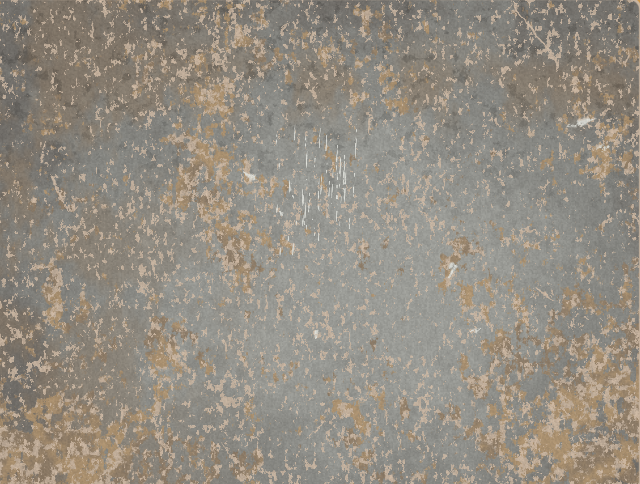
Write a Shadertoy shader that draws this texture.

```glsl
// Worn, painted board: grey paint lit from the centre, rubbed through to tan
// fibre in the lower corners and in speckled patches, with scratches and chips.
// Layered fbm makes paint and wear; loops of noisy segments make the marks.

const vec3 DARK_PAINT  = vec3(0.435, 0.422, 0.403);
const vec3 MID_PAINT   = vec3(0.525, 0.526, 0.508);
const vec3 LIGHT_PAINT = vec3(0.608, 0.612, 0.592);
const vec3 BROWN_FIBRE = vec3(0.550, 0.475, 0.390);
const vec3 TAN_FIBRE   = vec3(0.680, 0.568, 0.425);
const vec3 PALE_FIBRE  = vec3(0.790, 0.710, 0.630);
const vec3 CHALK       = vec3(0.870, 0.875, 0.850);
const vec3 TABLE       = vec3(0.800, 0.580, 0.280);
const vec2 LIGHT_CENTRE = vec2(0.70, 0.40);
const float WEAR_FREQ  = 24.0;
const float WEAR_EDGE  = 0.035;
const float GRAIN      = 0.105;
const int SCRATCHES = 72;
const int STREAKS   = 56;
const int CHIPS     = 8;

float hash(vec2 p) {
    vec3 q = fract(vec3(p.xyx) * 0.1031);
    q += dot(q, q.yzx + 33.33);
    return fract((q.x + q.y) * q.z);
}

vec4 hash4(float n) {
    return vec4(hash(vec2(n, 1.7)), hash(vec2(n, 5.3)),
                hash(vec2(n, 9.1)), hash(vec2(n, 13.9)));
}

float noise(vec2 p) {
    vec2 i = floor(p), f = fract(p);
    f = f * f * (3.0 - 2.0 * f);
    return mix(mix(hash(i), hash(i + vec2(1, 0)), f.x),
               mix(hash(i + vec2(0, 1)), hash(i + vec2(1, 1)), f.x), f.y);
}

float fbm(vec2 p) {
    float sum = 0.0, amp = 0.434;
    for (int i = 0; i < 5; i++) {
        sum += amp * noise(p);
        p = p * 2.03 + 17.3;
        amp *= 0.61;
    }
    return sum;
}

// Soft-edged segment of half length h and half width w, tapered at its ends.
float mark(vec2 p, vec2 c, float angle, float h, float w) {
    vec2 dir = vec2(cos(angle), sin(angle)), d = p - c;
    float along = dot(d, dir), across = dot(d, vec2(-dir.y, dir.x));
    float taper = 1.0 - min(abs(along) / h, 1.0);
    float dist = length(vec2(max(abs(along) - h, 0.0), across));
    return 1.0 - smoothstep(0.3, 1.4, dist / (w * (0.35 + 0.65 * taper)));
}

vec3 paint(vec2 p) {
    float cloud = fbm(p * 4.0 + 4.0);
    float tone = 1.0 - smoothstep(0.10, 0.90, length((p - LIGHT_CENTRE) * vec2(1.0, 1.1)));
    tone = 0.02 + 0.88 * tone + 0.6 * (cloud - 0.5) + 0.4 * (fbm(p * 40.0 + 90.0) - 0.5);
    vec3 col = mix(DARK_PAINT, MID_PAINT, smoothstep(0.0, 0.45, tone));
    col = mix(col, LIGHT_PAINT, smoothstep(0.45, 0.95, tone));
    // brown stain on the left and in a band below the top
    float stain = 1.0 - smoothstep(0.0, 0.65, p.x) + exp(-pow((p.y - 0.82) / 0.08, 2.0));
    float blot = smoothstep(0.42, 0.62, fbm(p * vec2(9.0, 6.0) + 31.0));
    col = mix(col, BROWN_FIBRE, 0.5 * clamp(stain, 0.0, 1.0) * blot);
    // small soft dark spots, mostly near the top
    float spots = smoothstep(0.60, 0.74, fbm(p * 50.0 + 71.0));
    return col * (1.0 - 0.15 * spots * smoothstep(0.3, 0.9, p.y));
}

float wearAmount(vec2 p, float width) {
    vec2 rag = p + 0.22 * (vec2(fbm(p * 6.0), fbm(p * 6.0 + 40.0)) - 0.5);
    float left = 1.0 - smoothstep(0.05, 0.48, length(rag * vec2(0.75, 1.5)));
    float right = 1.0 - smoothstep(0.05, 0.50, length((rag - vec2(width, 0.04)) * vec2(1.0, 0.9)));
    float patches = smoothstep(0.46, 0.72, fbm(p * vec2(8.0, 4.5) + 8.0));
    patches *= 0.62 * (1.0 - 0.5 * smoothstep(0.6, 0.95, p.y));
    float place = clamp(max(left, right) + patches, 0.0, 1.0);
    float ragged = 0.36 * fbm(p * WEAR_FREQ) + 0.40 * fbm(p * WEAR_FREQ * 2.7 + 12.0)
                 + 0.24 * fbm(p * vec2(100.0, 18.0) + 23.0);
    float limit = mix(0.635, 0.425, place);
    return smoothstep(limit - WEAR_EDGE, limit + WEAR_EDGE, ragged);
}

void mainImage(out vec4 fragColor, in vec2 fragCoord) {
    vec2 p = fragCoord / iResolution.y;
    float width = iResolution.x / iResolution.y;
    vec3 col = paint(p);

    // worn fibre, brighter in places and in small flecks
    float fleck = fbm(p * 80.0 + 53.0);
    vec3 fibre = mix(BROWN_FIBRE, TAN_FIBRE, smoothstep(0.36, 0.60, fbm(p * 13.0 + 60.0)));
    fibre = mix(fibre, PALE_FIBRE, 0.9 * smoothstep(0.50, 0.66, fleck));
    col = mix(col, fibre, 0.88 * wearAmount(p, width));

    // tiny pale specks rubbed through everywhere, in loose clusters
    float specks = fbm(p * vec2(120.0, 85.0) + 5.0) + 0.25 * (fbm(p * 7.0 + 80.0) - 0.5);
    col = mix(col, PALE_FIBRE, 0.85 * smoothstep(0.635, 0.715, specks));

    // short broken scratches, steep ones most common
    vec2 bent = p + 0.022 * (vec2(fbm(p * 30.0), fbm(p * 30.0 + 9.0)) - 0.5);
    float scratch = 0.0;
    for (int i = 0; i < SCRATCHES; i++) {
        vec4 r = hash4(float(i) + 3.0);
        float angle = 1.57 + 12.0 * pow(abs(r.z - 0.5), 3.0) * sign(r.z - 0.5);
        float size = 0.004 + 0.026 * r.w * r.w;
        scratch = max(scratch, mark(bent, r.xy * vec2(width, 1.0), angle, size, 0.0014 + 0.0025 * fract(r.w * 7.0)));
    }
    scratch *= smoothstep(0.38, 0.52, fleck);
    // long crack running in from the top right
    scratch = max(scratch, mark(bent, vec2(width - 0.215, 0.93), -0.98, 0.085, 0.0024));
    col = mix(col, PALE_FIBRE, 0.9 * scratch);

    // broken vertical chalk streaks above the centre
    float chalk = 0.0;
    for (int i = 0; i < STREAKS; i++) {
        vec4 r = hash4(float(i) + 151.0);
        vec2 c = vec2(0.49 * width + 0.11 * (r.x + r.z - 1.0), 0.59 + 0.17 * (r.y + r.w - 1.0));
        chalk = max(chalk, mark(p, c, 1.52, 0.008 + 0.045 * r.z * r.w, 0.0017));
    }
    chalk *= smoothstep(0.42, 0.60, noise(p * vec2(240.0, 130.0)));
    // scattered white chips and rubbed smears
    for (int i = 0; i < CHIPS; i++) {
        vec4 r = hash4(float(i) + 307.0);
        vec2 c = vec2(r.x * width, 1.0 - 0.75 * r.y);
        float chip = mark(bent, c, 3.14 * r.z, 0.006 + 0.024 * r.w * r.w, 0.003 + 0.005 * r.w);
        chalk = max(chalk, chip * smoothstep(0.40, 0.56, fleck));
    }
    col = mix(col, CHALK, 0.88 * chalk);

    // fine grain with faint vertical and slanted weave
    float grain = noise(p * 370.0) - 0.5 + 0.5 * (noise(p * vec2(260.0, 60.0)) - 0.5);
    float weave = sin(dot(p, vec2(330.0, 560.0)) + 5.0 * noise(p * 14.0));
    col *= 1.0 + GRAIN * grain + 0.012 * weave * smoothstep(0.5, 0.9, p.y);

    // pale rim and table showing past the rounded top right corner
    vec2 q = max(p - vec2(width - 0.022, 0.980), 0.0);
    float rim = length(q) - 0.022;
    col = mix(col, PALE_FIBRE, smoothstep(-0.004, 0.0, rim));
    col = mix(col, TABLE, smoothstep(0.002, 0.005, rim));
    fragColor = vec4(clamp(col, 0.0, 1.0), 1.0);
}
```
